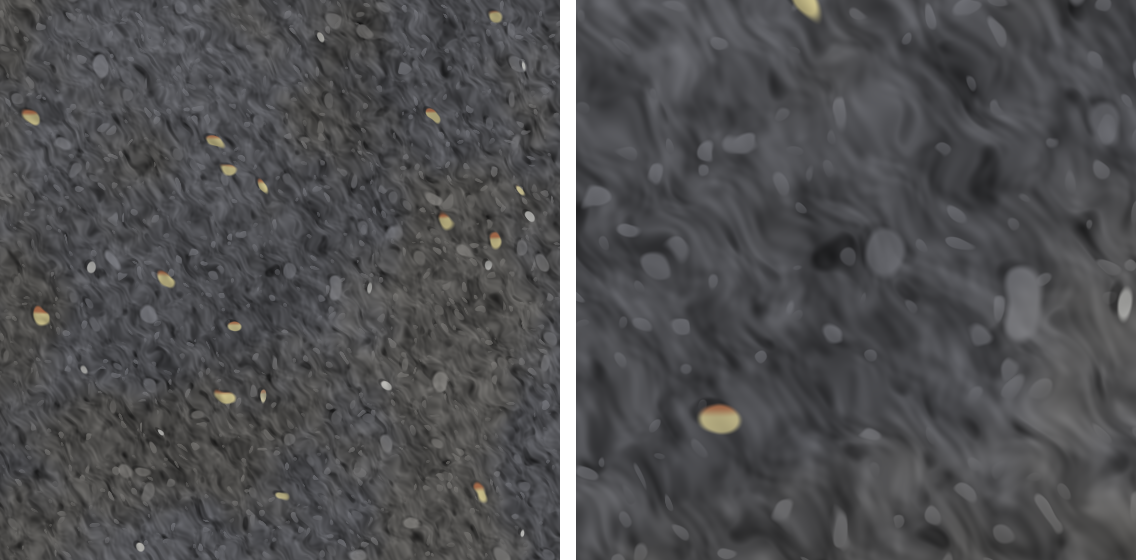
Left: the whole. Right: its middle third, enlarged.
Give the GLSL for this texture, as a WebGL 1 fragment shader.

```glsl
precision highp float;
// Weathered dark asphalt with slanted grit, grey pebbles and a few pale yellow chips.
uniform vec2 u_resolution;

const float GRAIN_ANGLE = -0.98;
const vec3 COOL_GREY = vec3(0.985, 0.995, 1.045);
const vec3 WARM_GREY = vec3(1.015, 1.0, 0.975);
const vec3 PALE_STONE = vec3(0.70, 0.70, 0.69);
const vec3 YELLOW_STONE = vec3(0.76, 0.71, 0.47);
const vec3 RUST = vec3(0.60, 0.30, 0.20);

float hash(vec2 p) {
  return fract(sin(dot(p, vec2(127.1, 311.7))) * 43758.5453);
}

vec2 rotate(vec2 p, float angle) {
  float c = cos(angle), s = sin(angle);
  return vec2(c * p.x + s * p.y, c * p.y - s * p.x);
}

float noise(vec2 p) {
  vec2 cell = floor(p), f = fract(p);
  f = f * f * (3.0 - 2.0 * f);
  float low = mix(hash(cell), hash(cell + vec2(1.0, 0.0)), f.x);
  float high = mix(hash(cell + vec2(0.0, 1.0)), hash(cell + vec2(1.0, 1.0)), f.x);
  return mix(low, high, f.y);
}

float fbm(vec2 p) {
  float sum = 0.0, weight = 0.5;
  for (int i = 0; i < 4; i++) {
    sum += weight * noise(p);
    p = rotate(p, 0.6) * 2.03 + 17.3;
    weight *= 0.5;
  }
  return sum / 0.9375;
}

// Scattered ragged stones: x = coverage, yz = place within the stone, w = random id.
vec4 stones(vec2 uv, float cells, float density, float radius, float seed) {
  vec2 p = uv * cells;
  float ragged = (noise(p * 0.9 / radius + seed) - 0.5) * 0.9;
  vec4 best = vec4(0.0);
  for (int j = -1; j <= 1; j++) {
    for (int i = -1; i <= 1; i++) {
      vec2 cell = floor(p) + vec2(float(i), float(j));
      vec2 key = cell + seed;
      vec2 jitter = vec2(hash(key + 3.1), hash(key + 8.7));
      float id = hash(key + 15.3);
      float size = radius * mix(0.6, 1.25, id * id);
      float angle = GRAIN_ANGLE + (hash(key + 21.9) - 0.5) * 1.7;
      vec2 offset = p - cell - 0.15 - 0.7 * jitter;
      vec2 local = rotate(offset, angle) / (size * vec2(1.0, mix(0.45, 0.8, jitter.x)));
      float cover = smoothstep(1.2, 0.72, length(local) + ragged);
      cover *= step(hash(key + 31.7), density);
      if (cover > best.x) best = vec4(cover, offset / size, id);
    }
  }
  return best;
}

// Slanted grit, stretched along the grain direction.
float grit(vec2 uv, float scale) {
  return noise(rotate(uv, GRAIN_ANGLE) * scale * vec2(0.58, 1.0)) - 0.5;
}

void main() {
  vec2 uv = gl_FragCoord.xy / u_resolution.y;
  vec2 warp = vec2(noise(uv * 38.0), noise(uv * 38.0 + 51.0)) - 0.5;
  vec2 bent = uv + warp * 0.016;

  // Ground: broad stains, then coarse to fine grit
  float stain = fbm(uv * 4.5 + 7.0) - 0.5;
  float tone = 0.306 + 0.12 * stain;
  tone += 0.11 * grit(bent, 62.0) + 0.13 * grit(bent + 3.7, 115.0);
  tone += 0.07 * grit(bent + 9.2, 215.0);

  // Dark pits between the grains
  float pits = smoothstep(0.66, 0.92, grit(bent + 5.5, 80.0) + 0.5);
  tone -= 0.09 * pits;

  // Grey pebbles in two sizes, each with a faint shadow at its upper left
  vec2 shadowShift = vec2(0.005, -0.004);
  vec4 small = stones(bent, 52.0, 0.36, 0.34, 4.0);
  vec4 medium = stones(uv, 21.0, 0.24, 0.34, 60.0);
  vec4 mediumShadow = stones(uv + shadowShift, 21.0, 0.24, 0.34, 60.0);
  tone -= 0.055 * mediumShadow.x;
  tone = mix(tone, 0.33 + 0.14 * small.w + 0.04 * small.z, small.x * 0.65);
  float mediumTone = 0.36 + 0.16 * medium.w * medium.w + 0.07 * grit(bent, 150.0);
  tone = mix(tone, mediumTone, medium.x * 0.8);

  // Cool and warm drifts of grey
  float drift = smoothstep(0.35, 0.65, fbm(uv * 5.0 + 31.0));
  vec3 color = tone * mix(WARM_GREY, COOL_GREY, drift);

  // Sparse bright chips with a rusty upper rim
  vec4 chip = stones(uv, 11.0, 0.27, 0.165, 113.0);
  vec4 chipShadow = stones(uv + shadowShift, 11.0, 0.27, 0.165, 113.0);
  color *= 1.0 - 0.3 * chipShadow.x;
  float yellow = smoothstep(0.25, 0.7, chip.w);
  vec3 chipColor = mix(PALE_STONE, YELLOW_STONE, yellow * 0.8);
  chipColor *= 0.96 + 0.3 * grit(bent, 90.0);
  float rim = smoothstep(0.2, 0.75, chip.z + 0.5 * warp.x) * yellow;
  chipColor = mix(chipColor, RUST, rim * 0.75);
  color = mix(color, chipColor, chip.x * 0.95);

  gl_FragColor = vec4(clamp(color, 0.0, 1.0), 1.0);
}
```
